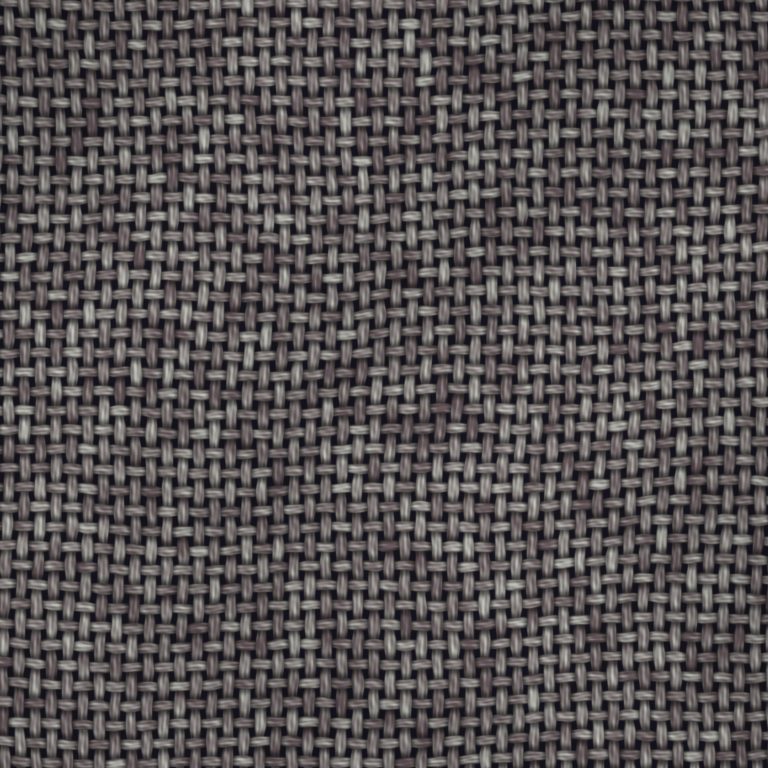
A three.js fragment shader for this texture:

```glsl
varying vec2 vUv;

float hash(vec2 p) {
  return fract(sin(dot(p, vec2(127.1, 311.7))) * 43758.5);
}

// Layered sines along one thread, in the range -1 to 1
float slub(float along, float thread, float seed) {
  float a = 6.283 * hash(vec2(thread, seed));
  float b = 6.283 * hash(vec2(thread, seed + 1.0));
  float t = along * (0.8 + 0.4 * hash(vec2(thread, seed + 2.0)));
  return 0.4 * sin(t * 0.83 + a) + 0.35 * sin(t * 2.1 + b) + 0.25 * sin(t * 4.3 + a - b);
}

// Colour in rgb, coverage in a; height runs from -1 (under) to 1 (crown)
vec4 yarn(float across, float along, float thread, float seed, float halfWidth, float height, float segment) {
  float offset = across - 0.05 * slub(along, thread, seed + 3.0);
  float edge = halfWidth * (0.93 + 0.08 * height + 0.11 * slub(along * 1.3, thread, seed + 6.0));
  float r = offset / edge;

  // Twisted fibres
  float phase = 6.283 * segment;
  float fibres = sin(r * 5.5 + along * 2.6 + phase)
               + 0.8 * sin(r * 8.5 - along * 1.9 + phase * 2.0)
               + 0.5 * sin(r * 3.0 + along * 9.0 + phase * 3.0);

  float tone = 0.47 + 0.45 * slub(along, thread, seed) + 0.45 * (segment - 0.5) + 0.11 * fibres;
  vec3 brown = vec3(0.39, 0.335, 0.35);
  vec3 pale = vec3(0.67, 0.67, 0.645);
  vec3 colour = mix(brown, pale, clamp(tone, 0.0, 1.0));

  // Round cross-section, and shade where the thread dips
  colour *= (1.0 - 0.42 * min(r * r, 1.2)) * mix(0.5, 1.0, smoothstep(-0.7, 0.6, height));
  colour *= 1.0 + 0.05 * fibres;
  return vec4(colour, 1.0 - smoothstep(edge - 0.07, edge + 0.07, abs(offset)));
}

void main() {
  // Weave grid with a gentle drift of the cloth
  vec2 grid = vUv * vec2(48.0, 39.5);
  grid.x += 0.22 * sin(vUv.y * 5.0 + 1.0) + 0.1 * sin(vUv.y * 13.0 + vUv.x * 6.0);
  grid.y += 0.25 * sin(vUv.x * 4.0 + 0.5) + 0.1 * sin(vUv.x * 15.0 - vUv.y * 7.0);
  vec2 cell = floor(grid);
  vec2 local = fract(grid) - 0.5;

  // Plain weave: warp and weft take turns on top
  float warpOver = 1.0 - mod(cell.x + cell.y, 2.0);
  float side = 2.0 * warpOver - 1.0;
  vec2 height = vec2(-side, side) * cos(3.1416 * local);

  // Each visible segment belongs to its nearest crown
  float warpCrown = cell.y + (1.0 - warpOver) * sign(local.y);
  float weftCrown = cell.x + warpOver * sign(local.x);
  float warpSegment = hash(vec2(cell.x, warpCrown) + 0.3);
  float weftSegment = hash(vec2(weftCrown, cell.y) + 71.6);

  vec4 warp = yarn(local.x, grid.y, cell.x, 11.0, 0.36, height.y, warpSegment);
  vec4 weft = yarn(local.y, grid.x, cell.y, 37.0, 0.27, height.x, weftSegment);
  vec4 under = mix(warp, weft, warpOver);
  vec4 over = mix(weft, warp, warpOver);

  // Dark gaps, then lower and upper threads
  vec3 colour = vec3(0.075, 0.07, 0.105);
  colour = mix(colour, under.rgb, under.a);
  colour = mix(colour, over.rgb, over.a);

  // Soft uneven light over the cloth
  vec2 centred = vUv - 0.5;
  colour *= 1.04 - 0.25 * dot(centred, centred);
  colour *= 1.0 + 0.04 * sin(vUv.x * 9.0 + 2.0 * sin(vUv.y * 5.0));
  gl_FragColor = vec4(colour, 1.0);
}
```
